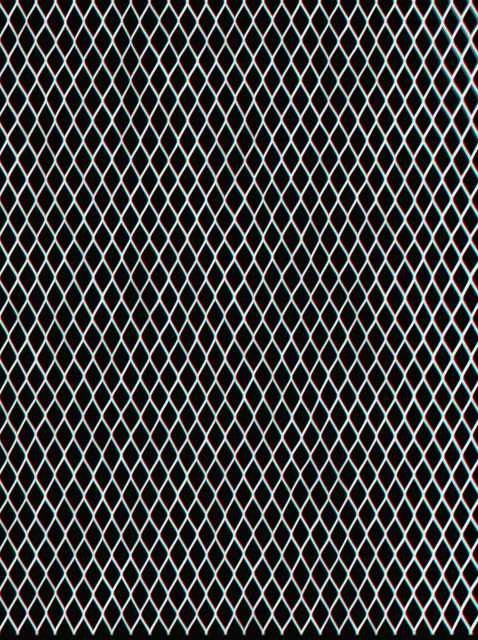
This texture is drawn by a Shadertoy shader. Its source:

```glsl
const vec2 REPEATS = vec2(25.3, 16.2);       // diamonds across and down
const vec2 NODE = vec2(0.353, 0.504);        // canvas position of one joint
const float HALF_WIDTH = 0.065;              // wire half width, in diamonds
const float SOFTNESS = 0.064;                // wire edge falloff, in diamonds
const float JOINT = 0.07;                    // length of the straight joints
const float ROUNDING = 0.25;                 // curvature of the wires
const float WOBBLE = 0.045;                  // bending of the mesh, in diamonds
const float GAIN = 1.12;                     // overexposure of the wire core
const vec2 FRINGE = vec2(0.021, 0.010);      // colour separation, in diamonds
const float HEM = 0.008;                     // dark strip along the bottom
const vec3 WIRE = vec3(0.90, 0.93, 0.94);
const vec3 GAP = vec3(0.030, 0.030, 0.031);

float hash(vec2 p) {
    p = fract(p * vec2(0.1031, 0.1173));
    p += dot(p, p.yx + 33.33);
    return fract((p.x + p.y) * p.x * 17.0);
}

float noise(vec2 p) {
    vec2 i = floor(p), f = fract(p);
    f = f * f * (3.0 - 2.0 * f);
    return mix(mix(hash(i), hash(i + vec2(1, 0)), f.x),
               mix(hash(i + vec2(0, 1)), hash(i + vec2(1, 1)), f.x), f.y);
}

// Horizontal distance to the nearest of two mirrored families of zigzag wires
float meshDistance(vec2 p) {
    float zigzag = 1.0 - abs(2.0 * fract(p.y) - 1.0);
    float held = clamp((zigzag - JOINT) / (1.0 - 2.0 * JOINT), 0.0, 1.0);
    float bend = 0.5 * mix(held, smoothstep(0.0, 1.0, zigzag), ROUNDING);
    vec2 offset = abs(fract(p.x + vec2(bend, -bend) + 0.5) - 0.5);
    return min(offset.x, offset.y);
}

float wire(vec2 p, float halfWidth, float feather) {
    return 1.0 - smoothstep(halfWidth - feather, halfWidth + feather, meshDistance(p));
}

void mainImage(out vec4 fragColor, in vec2 fragCoord) {
    vec2 uv = fragCoord / iResolution.xy;
    vec2 p = (uv - NODE) * REPEATS;
    float feather = max(SOFTNESS, 0.75 * REPEATS.x / iResolution.x);

    // Gentle bending of the sheet
    p += WOBBLE * (vec2(noise(p * 0.7), noise(p * 0.7 + 40.0)) * 2.0 - 1.0);

    // Wires thicken to the right and double up in the top right corner
    float right = smoothstep(0.72, 1.0, uv.x);
    float corner = smoothstep(0.82, 1.0, uv.x) * smoothstep(0.65, 1.0, uv.y);
    float halfWidth = HALF_WIDTH + 0.016 * right + 0.014 * (noise(p * 1.9 + 9.0) - 0.5);
    vec2 fringe = FRINGE * (1.0 + 0.35 * right);

    // Each colour channel sees the mesh slightly displaced
    vec3 light;
    for (int c = 0; c < 3; c++) {
        float shift = c == 0 ? 1.0 : (c == 1 ? -0.75 : -1.0);
        vec2 q = p - shift * fringe;
        float ghost = wire(q + vec2(0.09, 0.03), halfWidth, feather);
        light[c] = max(wire(q, halfWidth, feather), 0.45 * corner * ghost);
    }

    // Uneven shine, dark hem and fine grain
    float shine = GAIN * (0.86 + 0.22 * noise(p * 1.3 + 70.0) + 0.08 * right);
    light = min(light * shine, 1.0) * smoothstep(HEM - 0.002, HEM + 0.003, uv.y);
    float grain = noise(uv * vec2(380.0, 510.0)) - 0.5;
    vec3 color = mix(GAP, WIRE, light) + 0.025 * grain;
    fragColor = vec4(clamp(color, 0.0, 1.0), 1.0);
}
```
